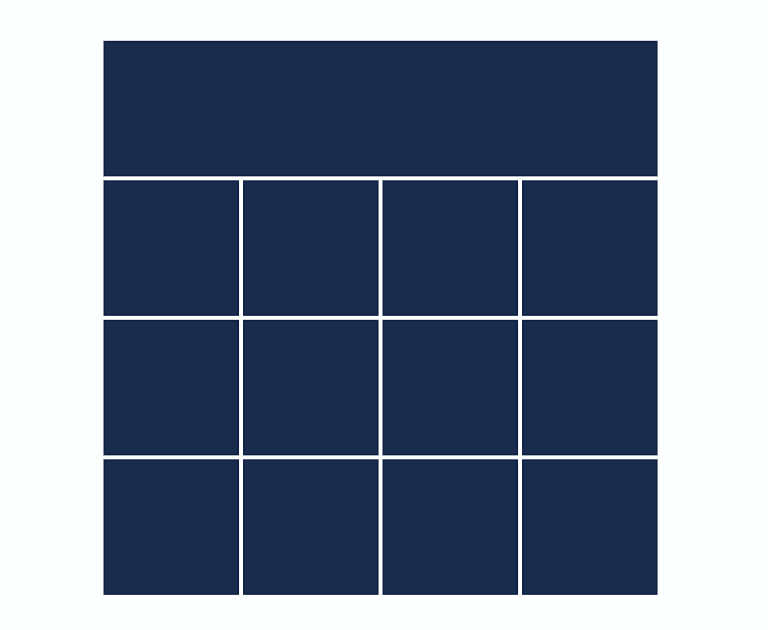
Write a WebGL 1 fragment shader that draws this background.

```glsl
precision highp float;
// Navy board on white: a wide banner above a grid of four by three square tiles.

uniform vec2 u_resolution;

// Lengths are in units of the canvas height.
const float COLUMNS = 4.0;
const float PITCH = 0.22143;
const float GAP = 0.00635;
const vec2 BOARD_CENTER = vec2(-0.0055, 0.4955);

const vec3 PAPER = vec3(0.992, 1.0, 0.998);
const vec3 NAVY = vec3(0.102, 0.173, 0.306);
const vec3 RIM = vec3(0.04, 0.115, 0.255);

// Signed distance to a box, negative inside.
float boxDistance(vec2 p, vec2 halfSize) {
  vec2 d = abs(p) - halfSize;
  return length(max(d, 0.0)) + min(max(d.x, d.y), 0.0);
}

// Distance to the nearest panel; p is measured from the lower left of the grid.
float panelDistance(vec2 p, float pitch, float gap) {
  vec2 cell = clamp(floor(p / pitch), 0.0, COLUMNS - 1.0);
  vec2 center = (cell + 0.5) * pitch;
  vec2 halfSize = vec2(0.5 * pitch);

  // The top row is one panel across all columns.
  if (cell.y > COLUMNS - 1.5) {
    center.x = 0.5 * COLUMNS * pitch;
    halfSize.x = center.x;
  }
  return boxDistance(p - center, halfSize - 0.5 * gap);
}

// Panel fill with a slightly darker rim along its edge.
vec3 panelColor(float depth) {
  return mix(RIM, NAVY, smoothstep(0.0012, 0.0036, depth));
}

void main() {
  float pixel = 1.0 / u_resolution.y;
  vec2 p = (gl_FragCoord.xy - vec2(0.5 * u_resolution.x, 0.0)) * pixel;
  vec2 gridPoint = p - BOARD_CENTER + 0.5 * COLUMNS * PITCH;

  float d = panelDistance(gridPoint, PITCH, GAP);
  float coverage = clamp(0.5 - d / pixel, 0.0, 1.0);
  gl_FragColor = vec4(mix(PAPER, panelColor(-d), coverage), 1.0);
}
```
